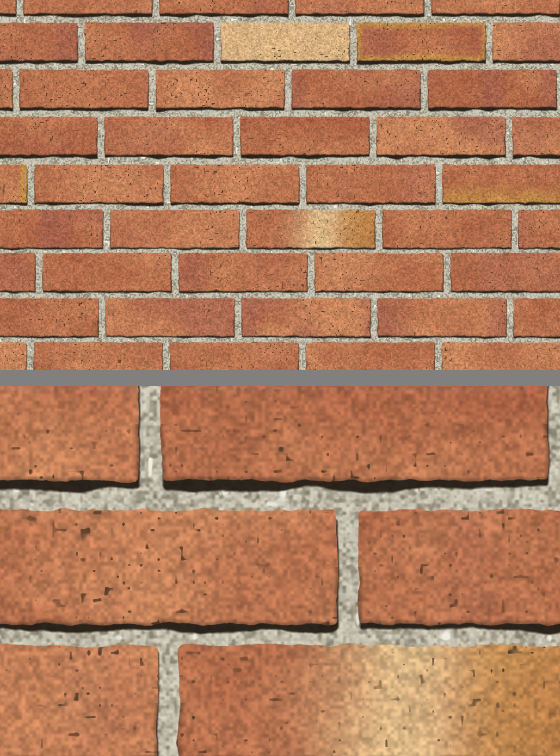
Top, the full canvas; bottom, a detail of the centre.
This texture is drawn by a WebGL 2 fragment shader. Its source:

```glsl
#version 300 es
precision highp float;

uniform vec2 u_resolution;
out vec4 fragColor;

// Lengths are fractions of the canvas height, with y running downward.
const int ROWS = 9;
const float COURSE_TOP[ROWS] = float[](-.066, .061, .188, .316, .445, .567, .684, .806, .925);
const float COURSE_SHIFT[ROWS] = float[](.063, .229, .053, .282, .093, .298, .115, .285, .091);
const vec2 BRICK = vec2(.348, .103);
const float PITCH = .3676;

const vec3 RUST = vec3(.67, .39, .27);
const vec3 CLAY = vec3(.78, .52, .36);
const vec3 PLUM = vec3(.64, .38, .31);
const vec3 CREAM = vec3(.87, .74, .54);
const vec3 OCHRE = vec3(.76, .57, .28);
const vec3 MORTAR_DARK = vec3(.58, .55, .48);
const vec3 MORTAR_LIGHT = vec3(.80, .78, .71);
const vec3 SHADOW = vec3(.12, .09, .06);

float hash(vec2 p) {
    vec3 q = fract(p.xyx * vec3(.1031, .1030, .0973));
    q += dot(q, q.yzx + 33.33);
    return fract((q.x + q.y) * q.z);
}

float noise(vec2 p) {
    vec2 i = floor(p), f = fract(p);
    f = f * f * (3. - 2. * f);
    return mix(mix(hash(i), hash(i + vec2(1, 0)), f.x),
               mix(hash(i + vec2(0, 1)), hash(i + 1.), f.x), f.y);
}

float fbm(vec2 p) {
    float sum = 0., gain = .5;
    for (int i = 0; i < 4; i++) {
        sum += gain * noise(p);
        p = p * 2.03 + 17.;
        gain *= .5;
    }
    return sum / .9375;
}

float roundedBox(vec2 p, vec2 halfSize, float radius) {
    vec2 d = abs(p) - halfSize + radius;
    return length(max(d, 0.)) + min(max(d.x, d.y), 0.) - radius;
}

float coverage(float dist, float blur) {
    return 1. - smoothstep(-blur, blur, dist);
}

float isBrick(vec2 id, float col, float row) {
    return step(distance(id, vec2(col, row)), .5);
}

int courseAt(float y) {
    int row = 0;
    for (int i = 1; i < ROWS; i++) {
        if (y > COURSE_TOP[i] - .004) row = i;
    }
    return row;
}

// Fired clay: kiln patches, a few pale or rimmed bricks, sandy grain and pits.
vec3 brickColor(vec2 p, vec2 local, vec2 id, float dist) {
    vec2 seed = id * vec2(7.3, 13.7) + 40.;
    float patches = fbm(p * vec2(9., 12.) + seed);
    float tone = hash(id + 21.);
    vec3 color = mix(RUST, CLAY, clamp(tone * .65 + (patches - .5) * 1.5 + .2, 0., 1.));
    float burnt = smoothstep(.45, .75, noise(p * vec2(11., 5.) + seed.yx));
    color = mix(color, PLUM, burnt * .7 * hash(id + 63.));

    float along = local.x / BRICK.x;
    float glow = (along - .08) * 4.5;
    float rim = smoothstep(-.022, -.003, dist + (patches - .5) * .02);
    float pale = isBrick(id, 1., 1.) * .85;
    pale += isBrick(id, 1., 5.) * .9 * exp(-glow * glow) * (.6 + patches * .7);
    float ochre = isBrick(id, 2., 1.) * rim * .8;
    ochre += isBrick(id, 3., 4.) * .7 * smoothstep(-.02, .04, local.y + (patches - .5) * .08);
    ochre += isBrick(id, -1., 4.) * smoothstep(.42, .47, along) * .8;
    ochre += isBrick(id, 1., 5.) * .5 * smoothstep(.15, .35, along);
    color = mix(color, CREAM, clamp(pale, 0., 1.));
    color = mix(color, OCHRE, clamp(ochre, 0., 1.));

    float grain = noise(p * 310.) * .6 + noise(p * 160. + 9.) * .4;
    color *= .79 + .42 * grain;
    float pits = smoothstep(.84, .96, noise(p * 190. + 55.)) * smoothstep(.3, .7, patches);
    return mix(color, SHADOW * 2., pits * .75);
}

// Gritty cement with rare white flecks.
vec3 mortarColor(vec2 p) {
    float grit = noise(p * 270. + 3.) * .55 + fbm(p * 60.) * .45;
    vec3 color = mix(MORTAR_DARK, MORTAR_LIGHT, smoothstep(.2, .62, grit));
    color *= .88 + .2 * noise(p * 340.);
    float fleck = smoothstep(.90, .97, noise(p * 75. + 31.));
    return mix(color, vec3(.94, .93, .89), fleck);
}

void main() {
    vec2 p = vec2(gl_FragCoord.x, u_resolution.y - gl_FragCoord.y) / u_resolution.y;
    float pixel = 1. / u_resolution.y;

    // Locate the nearest brick of the course.
    int row = courseAt(p.y);
    float x = p.x - COURSE_SHIFT[row];
    float col = floor((x + .5 * (PITCH - BRICK.x)) / PITCH);
    vec2 id = vec2(col, float(row));
    vec2 local = vec2(x - col * PITCH, p.y - COURSE_TOP[row]) - .5 * BRICK;

    // Chipped outline and the shadow it throws below.
    vec2 chip = vec2(fbm(p * 55.), fbm(p * 55. + 80.)) - .5;
    float dist = roundedBox(local + chip * .006, .5 * BRICK, .004);
    float drop = mix(.008, .004, smoothstep(.4, .7, p.y)) * (.5 + noise(p * vec2(28., 9.)));
    float shadowDist = roundedBox(local - vec2(.001, drop) + chip * .004, .5 * BRICK, .003);

    vec3 color = mortarColor(p);
    color = mix(color, SHADOW, .92 * coverage(shadowDist, max(pixel, .0015)));
    vec3 face = brickColor(p, local, id, dist);
    face *= 1. - .25 * smoothstep(-.005, 0., dist) * step(0., local.y);
    color = mix(color, face, coverage(dist, pixel * .8));
    fragColor = vec4(color, 1);
}
```
